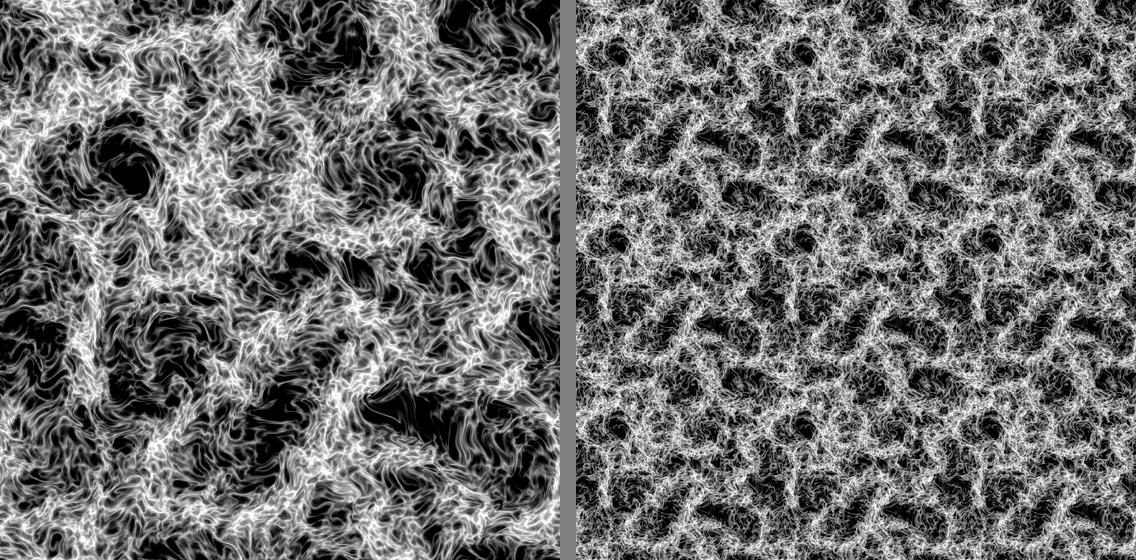
Left, the tile; right, the same tile 3 across and 3 down.
Give the GLSL for this texture, as a Shadertoy shader.

```glsl
// Wispy grey smoke: tiling ridged turbulence with fine curly filaments combed along soft bright banks.

const float TAU = 6.2831853;
const int OCTAVES = 6;
const float BASE_CELLS = 4.0;    // coarsest lattice cells across the canvas
const float SQUEEZE = 0.2;       // finer octaves narrowed across each ridge
const float SHEAR = 0.22;        // finer octaves dragged along each ridge
const float FRAY_CELLS = 16.0;   // lattice of the swirl that frays the banks
const float FRAY = 0.07;         // strength of that swirl
const float BLACK_LEVEL = 0.755; // subtracted from the octave sum
const float SHOULDER = 0.17;     // softening of the brightest tones
const int SUBSAMPLES = 2;        // antialiasing grid per axis

// Ridge brightness, falloff and roundness from the coarsest to the finest octave
const float GAIN[OCTAVES] = float[OCTAVES](0.48, 0.33, 0.30, 0.42, 0.48, 0.20);
const float FALLOFF[OCTAVES] = float[OCTAVES](2.8, 2.8, 2.8, 2.2, 2.2, 2.2);
const float ROUNDNESS[OCTAVES] = float[OCTAVES](0.12, 0.12, 0.10, 0.03, 0.015, 0.015);

float hash(vec2 cell, float seed) {
    return fract(sin(dot(cell, vec2(127.1, 311.7)) + seed * 74.7) * 43758.5453);
}

vec2 perpendicular(vec2 v) {
    return vec2(-v.y, v.x);
}

// Unit gradient of a lattice corner, wrapped at the period
vec2 cornerGradient(vec2 cell, float period, float seed) {
    float angle = TAU * hash(mod(cell, period), seed);
    return vec2(cos(angle), sin(angle));
}

// Periodic gradient noise: x = value, yz = slope
vec3 slopeNoise(vec2 p, float period, float seed) {
    vec2 cell = floor(p);
    vec2 f = p - cell;
    vec2 u = f * f * f * (f * (f * 6.0 - 15.0) + 10.0);
    vec2 du = 30.0 * f * f * (f * (f - 2.0) + 1.0);

    vec2 ga = cornerGradient(cell, period, seed);
    vec2 gb = cornerGradient(cell + vec2(1.0, 0.0), period, seed);
    vec2 gc = cornerGradient(cell + vec2(0.0, 1.0), period, seed);
    vec2 gd = cornerGradient(cell + vec2(1.0, 1.0), period, seed);

    float a = dot(ga, f);
    float b = dot(gb, f - vec2(1.0, 0.0));
    float c = dot(gc, f - vec2(0.0, 1.0));
    float d = dot(gd, f - vec2(1.0, 1.0));

    float value = mix(mix(a, b, u.x), mix(c, d, u.x), u.y);
    vec2 slope = mix(mix(ga, gb, u.x), mix(gc, gd, u.x), u.y)
               + du * (u.yx * (a - b - c + d) + vec2(b, c) - a);
    return vec3(value, slope);
}

// Crest along the zero line of the noise, rounded at the top
float ridge(float value, float falloff, float roundness) {
    float distanceToCrest = sqrt(value * value + roundness * roundness) - roundness;
    float crest = max(1.0 - falloff * distanceToCrest, 0.0);
    return crest * crest;
}

// Sum of ridges; each octave combs and curls the next ones
float smoke(vec2 uv, float squeeze, float shear) {
    vec3 fray = slopeNoise(uv * FRAY_CELLS, FRAY_CELLS, 9.0);
    vec2 warp = FRAY * perpendicular(fray.yz) / FRAY_CELLS;
    float cells = BASE_CELLS;
    float total = 0.0;
    for (int i = 0; i < OCTAVES; i++) {
        float seed = float(i) + 1.0;
        vec2 shift = seed * vec2(0.377, 0.719);
        vec3 n = slopeNoise((uv + warp) * cells + shift, cells, seed);
        total += GAIN[i] * ridge(n.x, FALLOFF[i], ROUNDNESS[i]);
        warp += n.x * (squeeze * n.yz + shear * perpendicular(n.yz)) / cells;
        cells *= 2.0;
    }
    return total;
}

// Clip the shadows and ease off the highlights
float tone(float level, float shoulder) {
    float x = clamp(level, 0.0, 1.15);
    return min(x * (1.12 - shoulder * x), 1.0);
}

void mainImage(out vec4 fragColor, in vec2 fragCoord) {
    // Average a small grid of samples inside the pixel
    float grey = 0.0;
    for (int y = 0; y < SUBSAMPLES; y++) {
        for (int x = 0; x < SUBSAMPLES; x++) {
            vec2 offset = (vec2(x, y) + 0.5) / float(SUBSAMPLES) - 0.5;
            vec2 uv = (fragCoord + offset) / iResolution.xy;
            grey += tone(smoke(uv, SQUEEZE, SHEAR) - BLACK_LEVEL, SHOULDER);
        }
    }
    grey /= float(SUBSAMPLES * SUBSAMPLES);
    fragColor = vec4(vec3(grey), 1.0);
}
```
